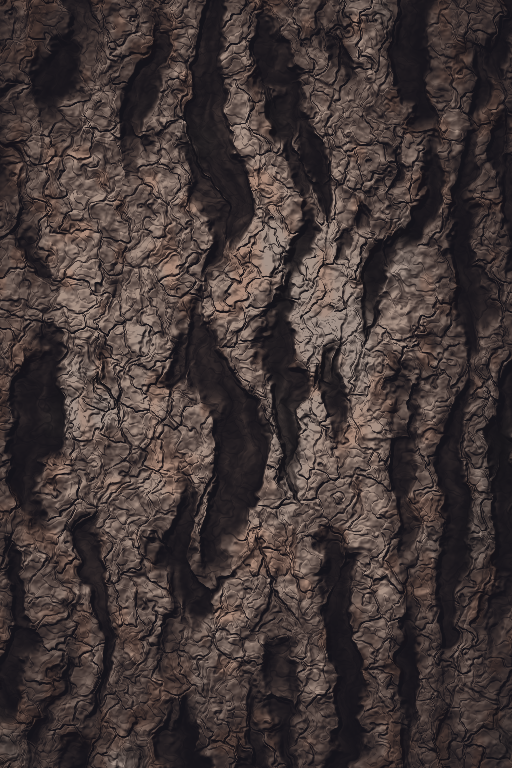
Write a WebGL 1 fragment shader that draws this texture.

```glsl
precision highp float;
// Deeply furrowed brown tree bark with rough broken plates, lit from above in a dark vignette.
uniform vec2 u_resolution;

#define RIDGES 11.0
#define WARP 0.060
#define SLABS vec2(15.0, 7.5)
#define PLATES vec2(33.0, 23.0)
#define FLAKES vec2(85.0, 70.0)
#define CRUST 62.0
#define RELIEF 0.0115
#define EXPOSURE 1.5
#define VIGNETTE 0.68
#define SHADOW vec3(0.080, 0.073, 0.098)
#define BROWN vec3(0.270, 0.219, 0.209)
#define PALE vec3(0.590, 0.508, 0.465)

float hash(vec2 p) {
  vec3 a = fract(p.xyx * 0.1031);
  a += dot(a, a.yzx + 33.33);
  return fract((a.x + a.y) * a.z);
}

float noise(vec2 p) {
  vec2 i = floor(p), f = fract(p);
  f = f * f * (3.0 - 2.0 * f);
  return mix(mix(hash(i), hash(i + vec2(1, 0)), f.x),
             mix(hash(i + vec2(0, 1)), hash(i + vec2(1, 1)), f.x), f.y);
}

float fbm(vec2 p) {
  float sum = 0.0, amp = 0.57;
  for (int i = 0; i < 3; i++) {
    sum += amp * noise(p);
    p = mat2(1.6, 1.2, -1.2, 1.6) * p + 7.3;
    amp *= 0.5;
  }
  return sum;
}

// Cellular noise: x = gap to the nearest border, y = random value of the cell
vec2 cells(vec2 p) {
  vec2 base = floor(p);
  float near = 9.0, second = 9.0, id = 0.0;
  for (int y = -1; y <= 1; y++) {
    for (int x = -1; x <= 1; x++) {
      vec2 c = base + vec2(x, y);
      vec2 seed = c + vec2(hash(c + 3.7), hash(c + 61.2));
      float d = length(seed - p);
      if (d < near) {
        second = near;
        near = d;
        id = hash(c + 27.9);
      } else {
        second = min(second, d);
      }
    }
  }
  return vec2(second - near, id);
}

// Bark surface: x = height, y = light that reaches it, z = ridge mask
vec3 bark(vec2 p) {
  vec2 bend = vec2(fbm(p * vec2(10.0, 7.0)), fbm(p * 9.0 + 17.0)) - 0.5;
  vec2 fray = vec2(fbm(p * 48.0), fbm(p * 48.0 + 9.0)) - 0.5;
  vec2 w = p + WARP * bend + 0.020 * fray;

  // Broken ridges: wavy columns, cut off where slabs of differing height meet
  vec2 slab = cells(w * SLABS);
  float slabTop = smoothstep(0.0, 0.07, slab.x);
  float phase = RIDGES * w.x + 1.8 * noise(w * vec2(6.0, 5.0) + 4.0);
  float wave = 0.5 + 0.5 * sin(6.2832 * phase);
  float lumps = fbm(w * vec2(24.0, 8.0) + 31.0);
  float level = mix(wave, lumps, 0.68) + 0.20 * (slab.y - 0.5) * slabTop;
  float ridge = smoothstep(0.29, 0.45, level);
  float swell = smoothstep(0.30, 0.80, level);

  // Plates and flakes with partly closed cracks, crust on top, fibres in the furrows
  vec2 plate = cells(w * PLATES + 0.5 * fray);
  vec2 flake = cells(w * FLAKES + 0.9 * fray);
  float closed = smoothstep(0.38, 0.62, noise(w * vec2(30.0, 22.0) + 70.0));
  float plateEdge = smoothstep(0.0, 0.13, plate.x);
  float flakeEdge = smoothstep(0.0, 0.22, flake.x);
  float plateTop = mix(plateEdge, 1.0, closed);
  float flakeTop = mix(1.0, flakeEdge, 0.25 + 0.6 * closed);
  float crust = fbm(p * CRUST + 3.0);
  float fibre = fbm(w * vec2(95.0, 13.0));

  float height = ridge + 0.45 * swell + 0.12 * slabTop * ridge
               + ridge * plateEdge * 0.30 * plate.y + 0.10 * ridge * plateTop
               + (0.25 + 0.75 * ridge) * flakeEdge * 0.13 * flake.y
               + 0.55 * crust * (0.3 + 0.7 * ridge) + 0.35 * fibre * (1.0 - ridge);
  float open = mix(0.04 + 0.34 * fibre * fibre, 0.72 + 0.40 * swell, ridge)
             * mix(0.50, 1.0, plateTop) * mix(0.65, 1.0, flakeTop)
             * mix(0.60, 1.0, slabTop) * (0.55 + 0.9 * crust);
  return vec3(height, open, ridge);
}

void main() {
  vec2 uv = gl_FragCoord.xy / u_resolution;
  vec2 p = gl_FragCoord.xy / u_resolution.y;

  // Relief lighting from above, slightly left
  float e = 0.0018;
  vec3 surface = bark(p);
  vec2 slope = vec2(bark(p + vec2(e, 0.0)).x, bark(p + vec2(0.0, e)).x) - surface.x;
  vec3 normal = normalize(vec3(-slope * RELIEF / e, 1.0));
  float light = max(dot(normal, normalize(vec3(-0.30, 0.60, 0.75))), 0.0);

  // Mottled albedo with weathered pale patches
  float mottle = 0.60 + 0.35 * fbm(p * 26.0) + 0.35 * noise(p * 210.0 + 5.0);
  float patches = smoothstep(0.60, 0.80, fbm(p * vec2(11.0, 6.0) + 12.0));
  float falloff = smoothstep(0.08, 0.75, length(uv - vec2(0.46, 0.54)));
  float tone = EXPOSURE * pow(light, 1.4) * surface.y * mottle;
  tone *= (1.0 + 0.35 * patches) * (1.0 - VIGNETTE * falloff);
  tone = min(tone, 1.12);

  // Shadow, brown and pale colour ramp
  vec3 color = mix(SHADOW, BROWN, min(tone / 0.37, 1.0));
  color = mix(color, PALE, max(tone - 0.37, 0.0) / 0.63);
  float rust = smoothstep(0.55, 0.85, noise(p * vec2(45.0, 30.0) + 40.0)) * surface.z;
  color *= mix(vec3(1.0), vec3(1.04, 0.97, 0.93), rust);
  color = mix(color, vec3(dot(color, vec3(0.33))), 0.25 * patches);
  gl_FragColor = vec4(color, 1.0);
}
```
